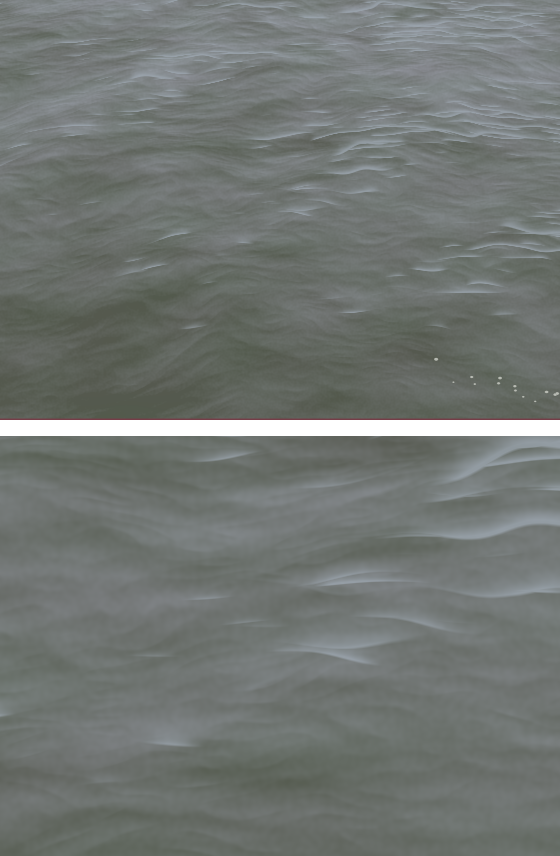
Top: the whole. Bottom: its middle third, enlarged.
This texture is drawn by a Shadertoy shader. Its source:

```glsl
// Murky grey-green open water seen at a slant, rippled by a light wind.
// Ridged gradient noise in a foreshortened plane is lit by its slope,
// then thin sky glints, a few foam specks and fine grain are laid on top.

vec2 hash2(vec2 p) {
    vec3 q = fract(p.xyx * vec3(0.1031, 0.1030, 0.0973));
    q += dot(q, q.yzx + 33.33);
    return fract((q.xx + q.yz) * q.zy);
}

float corner(vec2 cell, vec2 offset, vec2 f) {
    float angle = 6.2832 * hash2(cell + offset).x;
    return dot(vec2(cos(angle), sin(angle)), f - offset);
}

float gradientNoise(vec2 p) {
    vec2 i = floor(p), f = p - i;
    vec2 u = f * f * f * (f * (f * 6.0 - 15.0) + 10.0);
    return mix(mix(corner(i, vec2(0, 0), f), corner(i, vec2(1, 0), f), u.x),
               mix(corner(i, vec2(0, 1), f), corner(i, vec2(1, 1), f), u.x), u.y);
}

float ridge(vec2 p) {
    return 1.0 - sqrt(pow(gradientNoise(p), 2.0) + 0.001);
}

// Map the canvas to the water plane: smaller waves far away, bent crests
vec2 waterPlane(vec2 uv) {
    float depth = 1.0 / (2.5 - uv.y);
    vec2 p = vec2((uv.x - 0.67) * 2.0 * depth, 4.0 * depth);
    p.y -= 0.2 * uv.x - 0.1 * uv.x * uv.x;
    p.y += 0.035 * gradientNoise(p * vec2(3.0, 4.0) + 7.0);
    return p + 20.0;
}

// Light backs and dark fronts of the waves, from swell down to ripple
float waveShade(vec2 p) {
    float shade = 0.0, weight = 0.105;
    vec2 q = p * vec2(3.0, 8.5);
    for (int i = 0; i < 4; i++) {
        q.y += 0.3 * gradientNoise(q * vec2(0.9, 0.5) + 3.7);
        shade += weight * (ridge(q) - ridge(q + vec2(0.03, 0.13))) / 0.13;
        q = q * vec2(1.9, 1.9) + vec2(13.1, 5.3);
        weight *= 0.82;
    }
    return shade;
}

// Short crest lines of reflected sky: wavy rows cut into dashes,
// crisp below and fading upward, gathered in drifting patches
float skyGlints(vec2 p, vec2 uv) {
    float patches = gradientNoise(vec2(p.x * 2.0, (p.y - 0.1 * p.x) * 6.0) + 41.0);
    float region = 0.50 * uv.y + 0.24 * uv.x - 0.66;
    float glint = 0.0;
    for (int i = 0; i < 3; i++) {
        float layer = float(i);
        float rows = p.y * (19.0 + 8.0 * layer) + 0.37 * layer;
        rows += 0.9 * gradientNoise(p * vec2(3.5, 6.0) + 17.0 * layer);
        rows += 0.4 * gradientNoise(p * vec2(11.0, 14.0) + 29.0 * layer);
        float id = floor(rows), f = rows - id;
        float dash = gradientNoise(vec2(p.x * (6.0 + 3.0 * layer) + 5.7 * id, id * 0.61 + 0.3));
        float strength = smoothstep(0.0, 0.4, dash + 0.9 * patches + region);
        float line = smoothstep(0.0, 0.07, f) * exp(-f * mix(11.0, 6.0, strength));
        glint = max(glint, 1.7 * line * strength);
    }
    return min(glint, 1.0);
}

// Small foam specks scattered near the lower right corner
float foamSpecks(vec2 uv) {
    float foam = 0.0;
    for (int i = 0; i < 13; i++) {
        vec2 rnd = hash2(vec2(float(i) * 3.1 + 2.0, 8.4));
        vec2 center = vec2(1.02 + 0.31 * rnd.x, 0.13 - 0.08 * rnd.x + 0.05 * (rnd.y - 0.5));
        float radius = 0.0018 + 0.0022 * rnd.y;
        float d = length((uv - center) * vec2(0.8, 1.1));
        foam = max(foam, 1.0 - smoothstep(radius - 0.0015, radius + 0.0015, d));
    }
    return foam;
}

void mainImage(out vec4 fragColor, in vec2 fragCoord) {
    vec2 uv = fragCoord / iResolution.y;
    vec2 p = waterPlane(uv);

    // Overall tone: pale and far at the top, deep and near at the bottom
    float tone = 0.17 + 0.47 * uv.y;
    tone += 0.34 * gradientNoise(vec2(p.x * 1.3, (p.y - 0.25 * p.x) * 4.0));
    tone += 0.20 * gradientNoise(p * vec2(5.0, 13.0) + 30.0);
    tone += waveShade(p) * mix(0.65, 1.1, uv.y);
    tone += 0.06 * gradientNoise(uv * 170.0) + 0.04 * gradientNoise(uv * 70.0);
    tone = clamp(tone, 0.0, 1.0);

    vec3 olive = vec3(0.33, 0.35, 0.305);
    vec3 skyGrey = vec3(0.57, 0.59, 0.62);
    vec3 color = mix(olive, skyGrey, tone);

    // Slight blue and violet drift in the reflections
    color += vec3(0.012, -0.004, 0.012) * gradientNoise(p * vec2(6.0, 15.0) + 80.0);

    color = mix(color, vec3(0.62, 0.66, 0.70), 0.75 * skyGlints(p, uv));
    color = mix(color, vec3(0.78, 0.79, 0.76), 0.85 * foamSpecks(uv));

    // Narrow dull red rim along the bottom edge
    color = mix(vec3(0.46, 0.24, 0.28), color, smoothstep(0.002, 0.005, uv.y));
    fragColor = vec4(color, 1.0);
}
```
